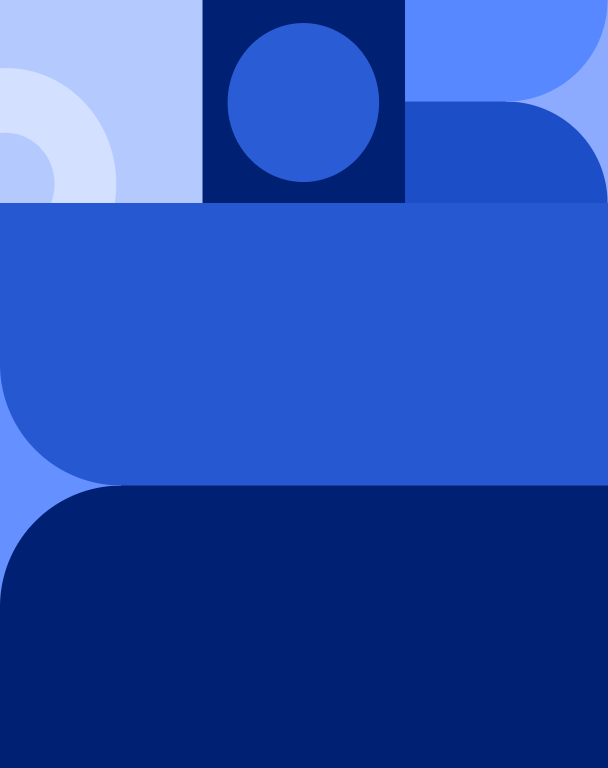
Reproduce this background procedurally as a Shadertoy shader.

```glsl
// Flat geometric tiles: a ring, a disc and notched bands in shades of blue.

// Layout in units of the canvas height, origin at the lower left
const float ASPECT = 0.7917;
const float ROW_Y = 0.7357;        // lower edge of the tile row
const float TILE = 0.2637;         // width of one tile
const float BAND_SPLIT = 0.3678;   // seam between the two large bands
const float BAND_RADIUS = 0.158;
const float TILE_SPLIT = 0.8678;   // seam inside the right tile
const float TILE_RADIUS = 0.132;
const vec2 RING_CENTER = vec2(0.0075, 0.7604);
const vec2 RING_RADII = vec2(0.0667, 0.151);   // inner, outer
const vec2 DISC_CENTER = vec2(0.395, 0.8665);
const float DISC_RADIUS = 0.1035;
const float OVAL = 0.953;          // width to height of the round shapes

const vec3 NAVY = vec3(0.0, 0.125, 0.450);
const vec3 BAND_BLUE = vec3(0.149, 0.349, 0.820);
const vec3 DISC_BLUE = vec3(0.165, 0.361, 0.839);
const vec3 DEEP_BLUE = vec3(0.110, 0.306, 0.784);
const vec3 SKY = vec3(0.345, 0.533, 1.0);
const vec3 BAND_NOTCH = vec3(0.394, 0.570, 1.0);
const vec3 TILE_NOTCH = vec3(0.549, 0.671, 1.0);
const vec3 PALE = vec3(0.706, 0.792, 1.0);
const vec3 RING_PALE = vec3(0.827, 0.878, 1.0);

// Coverage of a shape whose signed distance is negative inside
float fill(float d) {
    return clamp(0.5 - d * iResolution.y, 0.0, 1.0);
}

// Distance from the center of an oval, measured along its height
float ovalLength(vec2 p) {
    return length(p / vec2(OVAL, 1.0));
}

// Gap left by two rounded corners that meet at a seam;
// p.x runs inward from the side, p.y is the offset from the seam
float notch(vec2 p, float radius) {
    vec2 q = radius - vec2(p.x, abs(p.y));
    return min(q.x, q.y) > 0.0 ? fill(radius - length(q)) : 0.0;
}

vec3 ringTile(vec2 p) {
    float r = ovalLength(p - RING_CENTER);
    float ring = fill(max(r - RING_RADII.y, RING_RADII.x - r));
    return mix(PALE, RING_PALE, ring);
}

vec3 discTile(vec2 p) {
    return mix(NAVY, DISC_BLUE, fill(ovalLength(p - DISC_CENTER) - DISC_RADIUS));
}

vec3 notchedTile(vec2 p) {
    vec3 color = mix(DEEP_BLUE, SKY, fill(TILE_SPLIT - p.y));
    vec2 side = vec2(3.0 * TILE - p.x, p.y - TILE_SPLIT);
    return mix(color, TILE_NOTCH, notch(side, TILE_RADIUS));
}

vec3 bands(vec2 p) {
    vec3 color = mix(NAVY, BAND_BLUE, fill(BAND_SPLIT - p.y));
    return mix(color, BAND_NOTCH, notch(vec2(p.x, p.y - BAND_SPLIT), BAND_RADIUS));
}

void mainImage(out vec4 fragColor, in vec2 fragCoord) {
    vec2 p = fragCoord / iResolution.xy * vec2(ASPECT, 1.0);

    // Tile row from left to right, then the bands below it
    vec3 row = mix(ringTile(p), discTile(p), fill(TILE - p.x));
    row = mix(row, notchedTile(p), fill(2.0 * TILE - p.x));
    vec3 color = mix(bands(p), row, fill(ROW_Y - p.y));

    fragColor = vec4(color, 1.0);
}
```
